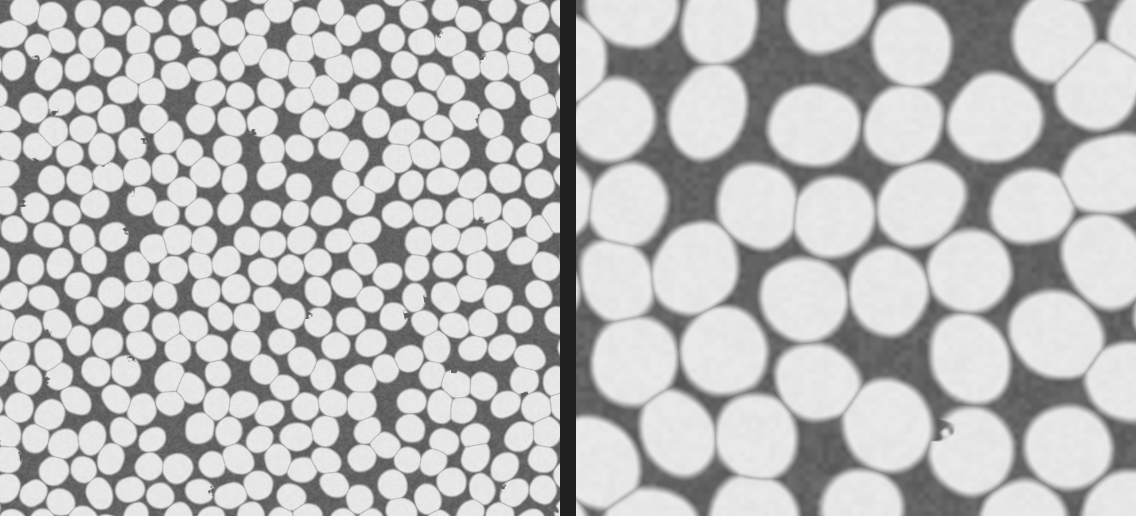
Left, the full canvas; right, a detail of the centre.
Give the GLSL for this texture, as a Shadertoy shader.

```glsl
const float SPACING = 0.0630;       // mean grain spacing, canvas heights
const float ROW_STEP = 0.866;       // row pitch, in spacings
const float JITTER = 0.42;          // random offset of each seed
const float CONTACT = 0.92;         // seeds nearer than this push apart
const float RADIUS = 0.442;         // mean grain radius
const float RADIUS_SPREAD = 0.035;
const float STRETCH = 0.13;         // largest elongation
const float WARP = 0.055;           // unevenness of outlines
const float SEAM = -0.008;          // depth of the seam between touching grains
const float EDGE_BLUR = 0.055;
const float CHIP_SHARE = 0.10;      // fraction of grains with a ragged notch
const float CHIP_SIZE = 0.11;
const float NOISE_SCALE = 260.0;    // film grain cells per canvas height
const float MATRIX_NOISE = 0.10;
const float GRAIN_NOISE = 0.035;
const vec3 MATRIX_COLOR = vec3(0.385);
const vec3 GRAIN_COLOR = vec3(0.905);

float hash(vec2 p) {
    return fract(sin(dot(p, vec2(127.1, 311.7))) * 43758.5453);
}

float valueNoise(vec2 p) {
    vec2 i = floor(p), f = fract(p);
    f = f * f * (3.0 - 2.0 * f);
    return mix(mix(hash(i), hash(i + vec2(1, 0)), f.x),
               mix(hash(i + vec2(0, 1)), hash(i + vec2(1, 1)), f.x), f.y);
}

// Jittered hexagonal lattice
vec2 seedCentre(vec2 id) {
    vec2 lattice = vec2(id.x + 0.5 * mod(id.y, 2.0), id.y * ROW_STEP);
    vec2 offset = vec2(hash(id), hash(id + 57.3)) * 2.0 - 1.0;
    return lattice + JITTER * offset;
}

vec2 repulsion(vec2 a, vec2 b) {
    vec2 away = a - b;
    float gap = length(away);
    return 0.5 * max(CONTACT - gap, 0.0) * away / max(gap, 1e-4);
}

// Signed distance to one elongated, sometimes chipped grain
float grainDistance(vec2 q, vec2 id) {
    float radius = RADIUS + RADIUS_SPREAD * (2.0 * hash(id + 11.7) - 1.0);
    float stretch = 1.0 + STRETCH * hash(id + 23.1);
    float angle = 3.14159 * hash(id + 31.9);
    float c = cos(angle), s = sin(angle);
    vec2 axes = radius * vec2(stretch, 1.0 / stretch);
    vec2 local = mat2(c, -s, s, c) * q;
    float k = length(local / axes);
    float d = k * (k - 1.0) / max(length(local / (axes * axes)), 1e-4);

    if (hash(id + 43.3) < CHIP_SHARE) {
        float chipAngle = 6.28318 * hash(id + 71.9);
        vec2 chipCentre = radius * vec2(cos(chipAngle), sin(chipAngle));
        float ragged = 0.16 * (valueNoise(q * 14.0 + id) - 0.5);
        d = max(d, CHIP_SIZE + ragged - length(q - chipCentre));
    }
    return d;
}

// Negative inside grains, with a seam where two grains meet
float packedGrains(vec2 p) {
    vec2 origin = floor(vec2(p.x - 0.25, p.y / ROW_STEP));
    vec2 seeds[64];
    vec2 settled[36];

    for (int i = 0; i < 64; i++)
        seeds[i] = seedCentre(origin + vec2(i % 8 - 3, i / 8 - 3));

    // First relaxation, on the inner 6 x 6 block
    for (int i = 0; i < 36; i++) {
        int middle = (i / 6 + 1) * 8 + i % 6 + 1;
        vec2 centre = seeds[middle];
        vec2 shift = vec2(0.0);
        for (int n = 0; n < 9; n++)
            shift += repulsion(centre, seeds[middle + (n / 3 - 1) * 8 + n % 3 - 1]);
        settled[i] = centre + shift;
    }

    // Second relaxation, then the two nearest grains of the 4 x 4 block
    float nearest = 9.0, second = 9.0;
    for (int i = 0; i < 16; i++) {
        int middle = (i / 4 + 1) * 6 + i % 4 + 1;
        vec2 centre = settled[middle];
        vec2 shift = vec2(0.0);
        for (int n = 0; n < 9; n++)
            shift += repulsion(centre, settled[middle + (n / 3 - 1) * 6 + n % 3 - 1]);
        vec2 id = origin + vec2(i % 4 - 1, i / 4 - 1);
        float d = grainDistance(p - centre - shift, id);
        second = min(second, max(nearest, d));
        nearest = min(nearest, d);
    }
    return max(nearest, 0.5 * (nearest - second) + SEAM);
}

void mainImage(out vec4 fragColor, in vec2 fragCoord) {
    vec2 uv = fragCoord / iResolution.y;
    vec2 p = uv / SPACING + 20.0;
    vec2 warp = vec2(valueNoise(p * 2.6), valueNoise(p * 2.6 + 37.0)) - 0.5;
    float d = packedGrains(p + WARP * warp);

    // Soft edges and fine mottling
    float pixel = 1.0 / (iResolution.y * SPACING);
    float blur = max(EDGE_BLUR, pixel);
    float cover = 1.0 - smoothstep(-blur, blur, d);
    float mottle = 0.7 * valueNoise(uv * NOISE_SCALE)
                 + 0.3 * valueNoise(uv * NOISE_SCALE * 0.4 + 9.0) - 0.5;
    vec3 color = mix(MATRIX_COLOR, GRAIN_COLOR, cover);
    color += mottle * mix(MATRIX_NOISE, GRAIN_NOISE, cover);
    fragColor = vec4(color, 1.0);
}
```
